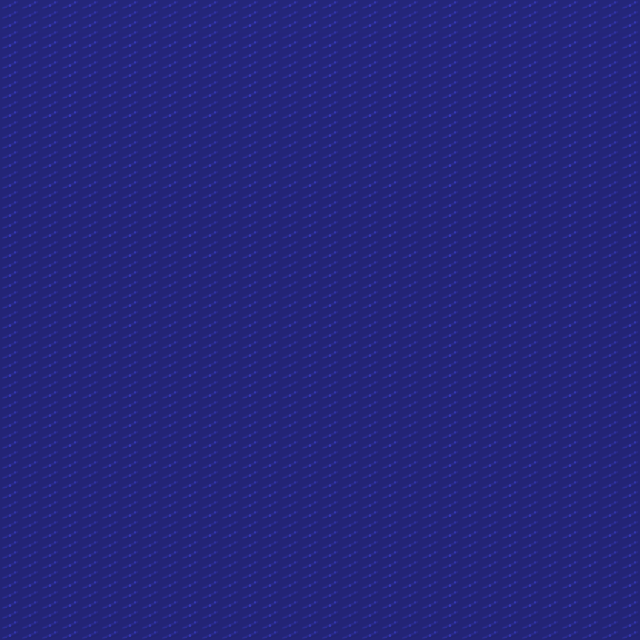
This texture is drawn by a Shadertoy shader. Its source:

```glsl
const float COLUMNS = 32.0;
const float ROWS = 64.0;
const float ROW_BEATS = 27.43;     // slow alternation of bright rows
const float COLUMN_BEATS = 10.0;   // slow alternation of bright columns
const float WEAR = 0.25;           // random dimming of each repeat
const float STREAK_RADIUS = 0.045; // lengths in column widths
const float DOT_RADIUS = 0.066;
const float SPECK_RADIUS = 0.056;
const vec2 STREAK_END = vec2(0.36, 0.15);
const vec3 BASE = vec3(0.137, 0.143, 0.466);
const vec3 HAZE = vec3(0.160, 0.163, 0.545);
const vec3 GLOW = vec3(0.180, 0.190, 0.620);
const vec3 GLINT = vec3(0.214, 0.222, 0.735);
const float TAU = 6.2831853;

float hash(vec2 p) {
    return fract(sin(dot(p, vec2(127.1, 311.7))) * 43758.5453);
}

float segment(vec2 p, vec2 a, vec2 b) {
    vec2 pa = p - a, ba = b - a;
    return length(pa - ba * clamp(dot(pa, ba) / dot(ba, ba), 0.0, 1.0));
}

float cover(float dist, float pixel) {
    return 1.0 - smoothstep(-0.5 * pixel, 0.5 * pixel, dist);
}

void mainImage(out vec4 fragColor, in vec2 fragCoord) {
    vec2 uv = fragCoord / iResolution.xy;
    float pixel = COLUMNS / iResolution.y;

    // Aligned cells, with q measured from the cell center
    vec2 grid = vec2(COLUMNS, ROWS);
    vec2 cell = floor(uv * grid);
    vec2 center = (cell + 0.5) / grid;
    vec2 q = (uv - center) * COLUMNS;

    // Strength of this repeat
    float beat = 0.80 + 0.15 * cos(TAU * (ROW_BEATS * center.y - 0.43))
                      + 0.08 * cos(TAU * COLUMN_BEATS * center.x);
    float strength = beat * (1.0 - WEAR * hash(cell));
    vec3 color = BASE;

    // Dark slash under the streak
    float shade = segment(q, vec2(-0.20, -0.20), vec2(0.42, 0.02)) - 0.04;
    color *= 1.0 - 0.05 * cover(shade, pixel);

    // Soft streak that climbs toward the next repeat
    float streak = segment(q, -STREAK_END, STREAK_END) - STREAK_RADIUS;
    color = mix(color, HAZE, 0.8 * cover(streak, pixel));

    // Short dash low on the left
    float dash = segment(q, vec2(-0.30, -0.13), vec2(-0.18, -0.12)) - 0.035;
    color = mix(color, GLOW, strength * cover(dash, pixel));

    // Bright dot with a smaller speck up the slope
    float dotMark = length(q - vec2(0.0, -0.03)) - DOT_RADIUS;
    float speck = length(q - vec2(0.25, 0.13)) - SPECK_RADIUS;
    color = mix(color, GLINT, strength * cover(dotMark, pixel));
    color = mix(color, GLINT, 0.9 * strength * cover(speck, pixel));

    // Slightly lighter toward the top
    color *= 0.995 + 0.035 * smoothstep(0.6, 1.0, uv.y);
    fragColor = vec4(color, 1.0);
}
```
